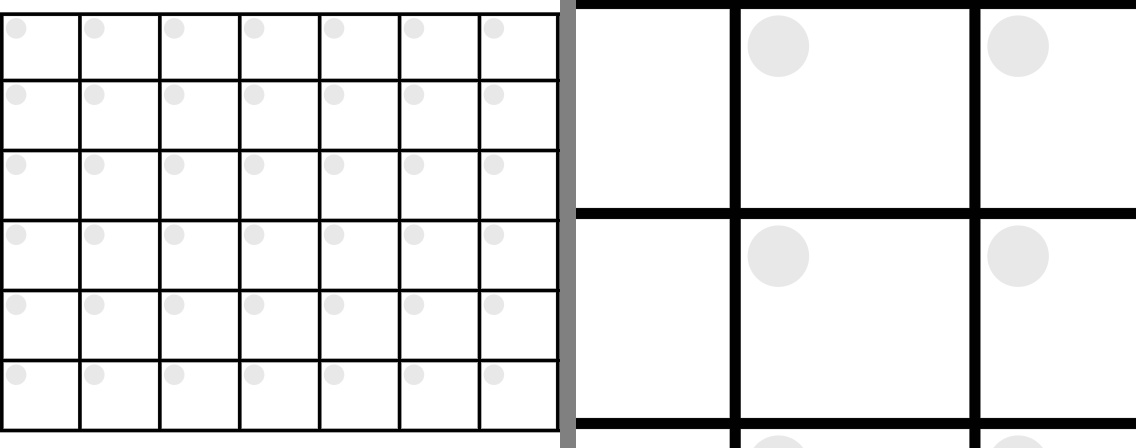
Left: the whole. Right: its middle third, enlarged.
A WebGL 2 fragment shader for this pattern:

```glsl
#version 300 es
precision highp float;
// Blank calendar grid: seven columns by six rows, a pale grey dot in the upper left of each cell.

// All lengths are fractions of the canvas width.
#define PITCH vec2(0.1427, 0.125)         // spacing of the ruled lines
#define ORIGIN vec2(0.0, 0.03125)         // first line of each direction
#define FRAME_MIN vec2(0.0031, 0.03125)   // centre of the left and bottom border
#define FRAME_MAX vec2(0.9961, 0.7747)    // centre of the right and top border
#define LINE_HALF 0.0033
#define DOT_OFFSET vec2(0.0257, -0.0254)  // from the upper left corner of a cell
#define DOT_RADIUS 0.0183
#define PAPER vec3(1.0)
#define INK vec3(0.005)
#define DOT_GREY vec3(0.908)

uniform vec2 u_resolution;
out vec4 fragColor;

// Centre of the lines with the given indices; the outer ones stop at the frame.
vec2 linePosition(vec2 index) {
    return clamp(ORIGIN + index * PITCH, FRAME_MIN, FRAME_MAX);
}

// Signed distance to the ruled lines and border.
float gridDistance(vec2 p) {
    vec2 nearest = linePosition(round((p - ORIGIN) / PITCH));
    vec2 d = abs(p - nearest);
    float beyond = max(FRAME_MIN.y - p.y, p.y - FRAME_MAX.y);
    return min(max(d.x, beyond), d.y) - LINE_HALF;
}

// Signed distance to the dot of the cell around p.
float dotDistance(vec2 p) {
    vec2 cell = (p - ORIGIN) / PITCH;
    vec2 corner = linePosition(vec2(floor(cell.x), max(ceil(cell.y), 1.0)));
    return length(p - corner - DOT_OFFSET) - DOT_RADIUS;
}

// Smooth coverage of a shape, about one pixel wide at its edge.
float coverage(float d) {
    float soft = 0.7 / u_resolution.x;
    return 1.0 - smoothstep(-soft, soft, d);
}

void main() {
    vec2 p = gl_FragCoord.xy / u_resolution.x;
    vec3 color = mix(PAPER, DOT_GREY, coverage(dotDistance(p)));
    color = mix(color, INK, coverage(gridDistance(p)));
    fragColor = vec4(color, 1.0);
}
```
